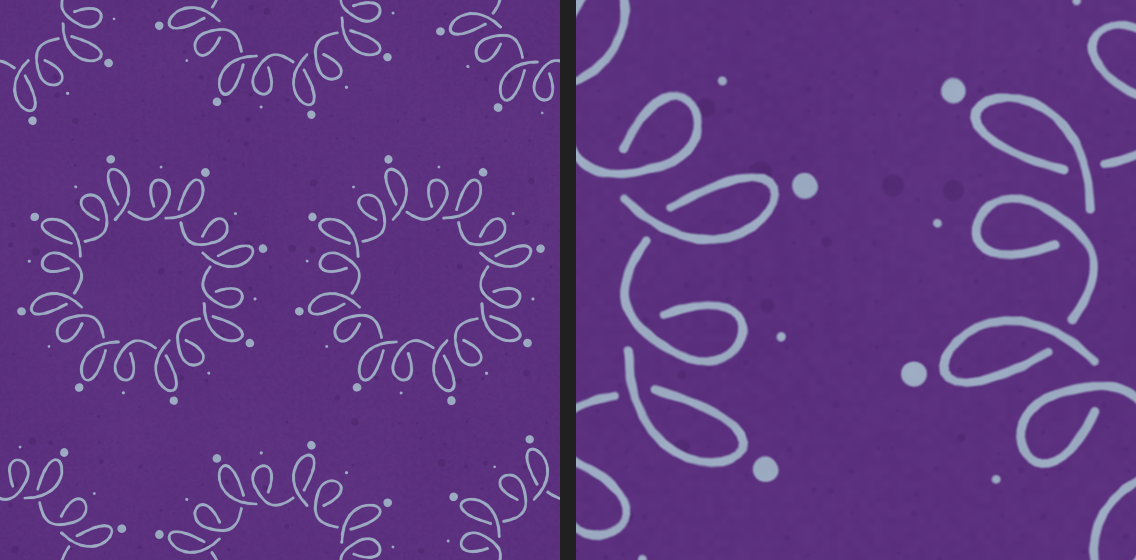
Left, the full canvas; right, a detail of the centre.
Give the GLSL for this pattern, as a three.js fragment shader.

```glsl
// Looped-line wreaths with dots, in staggered rows on speckled purple paper.
// Each wreath folds its angle into eight equal sectors; one sector holds a long
// loop, a round loop with a tail, and two dots, drawn from cubic curves.
varying vec2 vUv;

const float SECTOR = radians(45.0);
const int STEPS = 20;

float hash(vec2 p) {
  return fract(sin(dot(p, vec2(127.1, 311.7))) * 43758.5453);
}

float noise(vec2 p) {
  vec2 i = floor(p), f = fract(p);
  f = f * f * (3.0 - 2.0 * f);
  return mix(mix(hash(i), hash(i + vec2(1, 0)), f.x),
             mix(hash(i + vec2(0, 1)), hash(i + vec2(1, 1)), f.x), f.y);
}

vec2 polar(float radius, float degreesUp) {
  float a = radians(degreesUp);
  return radius * vec2(cos(a), sin(a));
}

float segmentDistance(vec2 p, vec2 a, vec2 b) {
  vec2 ab = b - a;
  return length(p - a - ab * clamp(dot(p - a, ab) / dot(ab, ab), 0.0, 1.0));
}

vec2 cubic(vec2 a, vec2 b, vec2 c, vec2 d, float t) {
  float s = 1.0 - t;
  return s * s * s * a + 3.0 * s * t * (s * b + t * c) + t * t * t * d;
}

float curveDistance(vec2 p, vec2 a, vec2 b, vec2 c, vec2 d) {
  float nearest = 10.0;
  vec2 last = a;
  for (int i = 1; i <= STEPS; i++) {
    vec2 next = cubic(a, b, c, d, float(i) / float(STEPS));
    nearest = min(nearest, segmentDistance(p, last, next));
    last = next;
  }
  return nearest;
}

// Signed distance to the wreath; its loops reach a radius of about 1.5.
float wreath(vec2 p) {
  float middle = radians(3.2);
  float angle = mod(atan(p.y, p.x) - middle + 0.5 * SECTOR, SECTOR) - 0.5 * SECTOR + middle;
  vec2 q = length(p) * vec2(cos(angle), sin(angle));

  float longLoop = curveDistance(q, vec2(0.83, 0.37), vec2(1.43, -0.22), vec2(1.92, 0.83), vec2(1.04, 0.33));
  float tail = curveDistance(q, vec2(0.93, 0.18), vec2(0.78, -0.04), vec2(0.78, -0.18), vec2(1.077, -0.34));
  float roundLoop = curveDistance(q, vec2(1.077, -0.34), vec2(1.40, -0.51), vec2(1.56, 0.04), vec2(1.01, -0.16));
  float line = min(longLoop, min(tail, roundLoop)) - 0.0195;

  float bigDot = length(q - polar(1.71, 14.6)) - 0.058;
  float smallDot = length(q - polar(1.57, -9.5)) - 0.02;
  return min(line, min(bigDot, smallDot));
}

vec2 nearer(vec2 a, vec2 b) {
  return dot(a, a) < dot(b, b) ? a : b;
}

// Sparse round spots, at most one in each grid cell.
float spots(vec2 p, float cells, float chance, float smallest, float largest) {
  vec2 cell = floor(p * cells);
  vec2 center = 0.3 + 0.4 * vec2(hash(cell + 3.1), hash(cell + 7.7));
  float size = hash(cell + 13.3);
  float radius = mix(smallest, largest, size * size);
  float d = length(fract(p * cells) - center) - radius;
  float soft = 0.0012 * cells;
  return step(hash(cell), chance) * (1.0 - smoothstep(-soft, soft, d));
}

void main() {
  vec2 p = vUv;

  // Wreath centers: two across the middle, the corners, and a mirrored edge pair.
  vec2 row = p - vec2(p.x < 0.502 ? 0.254 : 0.75, 0.5);
  vec2 corner = p - floor(p + 0.5) - vec2(0.002, 0.0);
  vec2 edge = vec2(p.x - 0.5, abs(p.y - 0.5) - 0.5105);
  vec2 local = 7.68 * nearer(row, nearer(corner, edge));

  // Paper: mottling, fine specks and larger faint spots.
  vec3 paper = vec3(0.36, 0.19, 0.50);
  paper += 0.012 * (noise(p * 9.0) - 0.5) + 0.016 * (noise(p * 230.0) - 0.5);
  float wear = 0.4 * spots(p, 26.0, 0.2, 0.06, 0.2);
  wear = max(wear, 0.3 * spots(p + 0.37, 80.0, 0.22, 0.05, 0.15));
  vec3 color = mix(paper, vec3(0.27, 0.13, 0.39), wear);

  // Ink with a slightly uneven, hand-drawn edge.
  float d = wreath(local) + 0.008 * (noise(p * 130.0) - 0.5);
  vec3 ink = vec3(0.61, 0.67, 0.76) + 0.03 * (noise(p * 90.0) - 0.5);
  color = mix(color, ink, 1.0 - smoothstep(-0.009, 0.009, d));

  gl_FragColor = vec4(color, 1.0);
}
```
